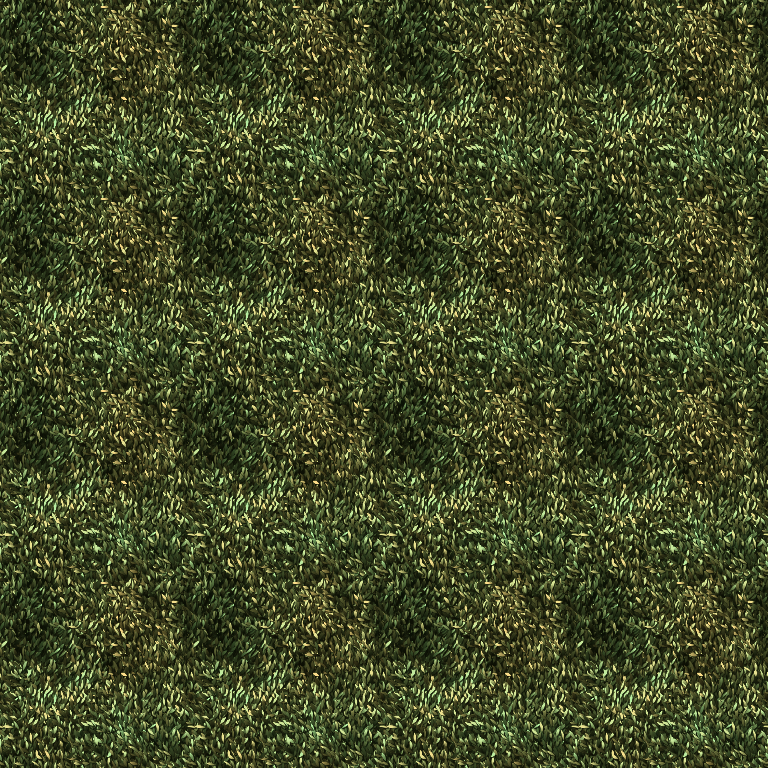
Give the GLSL for this texture, as a WebGL 1 fragment shader.

```glsl
precision highp float;
// Mown grass: one square of turf repeated four times across and four down.
// Layers of jittered, tapered blades with soft shadows are stacked on soil;
// broad wrapped patches make the turf darker, paler or drier.

uniform vec2 u_resolution;

const float REPEATS = 4.0;
const float CELLS = 28.0;   // blade cells along one side of a square
const float CLUMP = 4.0;    // cells that share a common lean
const int LAYERS = 6;

const vec3 SHADE = vec3(0.045, 0.060, 0.020);
const vec3 LEAF = vec3(0.390, 0.425, 0.285);
const vec3 GLINT = vec3(0.270, 0.270, 0.270);
const vec3 DRY_TINT = vec3(1.18, 0.97, 0.76);
const vec3 FRESH_TINT = vec3(0.84, 1.04, 0.90);

float hash(vec2 p) {
  return fract(sin(dot(p, vec2(127.1, 311.7))) * 43758.5453);
}

vec2 hash2(vec2 p) {
  return vec2(hash(p), hash(p + 41.3));
}

// Value noise that wraps after the given period.
float wrapNoise(vec2 p, float period, float seed) {
  vec2 i = floor(p * period);
  vec2 f = fract(p * period);
  f = f * f * (3.0 - 2.0 * f);
  vec2 a = mod(i, period) + seed;
  vec2 b = mod(i + 1.0, period) + seed;
  return mix(mix(hash(a), hash(vec2(b.x, a.y)), f.x),
             mix(hash(vec2(a.x, b.y)), hash(b), f.x), f.y);
}

// Soft elliptical patch that wraps at the edges of the square.
float patchMask(vec2 p, vec2 center, vec2 radius) {
  vec2 d = (fract(p - center + 0.5) - 0.5) / radius;
  return exp(-dot(d, d));
}

// Coverage of a curved blade, pointed at both ends.
float bladeMask(vec2 q, vec2 dir, float halfLength, float halfWidth, float bend, float aa) {
  float along = dot(q, dir) / halfLength;
  float taper = 1.0 - along * along;
  float across = dot(q, vec2(dir.y, -dir.x)) + bend * taper;
  return 1.0 - smoothstep(-aa, aa, abs(across) - halfWidth * taper);
}

// Lays one layer of blades over turf, stored as (tone, dryness).
vec2 addBlades(vec2 turf, vec2 p, float layer, vec2 region, float aa) {
  vec2 grid = (p + hash2(vec2(layer, 7.7))) * CELLS;
  vec2 home = floor(grid);
  for (int y = -1; y <= 1; y++) {
    for (int x = -1; x <= 1; x++) {
      vec2 cell = home + vec2(float(x), float(y));
      vec2 id = mod(cell, CELLS) + layer * 53.0;
      vec2 jitter = hash2(id);
      vec2 look = hash2(id + 17.9);
      vec2 form = hash2(id + 83.2);
      vec2 q = (grid - cell - jitter) / CELLS;

      // Neighbouring blades lean together, each with its own deviation.
      float sway = hash(floor(mod(cell, CELLS) / CLUMP) + 5.1) - 0.5;
      float angle = 0.35 + 1.5 * sway + 1.3 * (form.x - 0.5);
      vec2 dir = vec2(-sin(angle), cos(angle));
      float halfLength = mix(0.017, 0.028, form.y);
      float halfWidth = mix(0.005, 0.0085, look.y);
      float bend = 0.008 * (jitter.x - 0.5);

      float shadow = bladeMask(q - vec2(0.005, -0.004), dir, halfLength,
                               halfWidth * 1.15, bend, aa * 1.3);
      float body = bladeMask(q, dir, halfLength, halfWidth, bend, aa);
      float tone = 0.12 + 1.02 * look.x + region.x
                 + 0.18 * dot(q, dir) / halfLength;
      turf.x *= 1.0 - 0.6 * shadow;
      turf = mix(turf, vec2(tone, region.y + 0.7 * (form.x - 0.5)), body);
    }
  }
  return turf;
}

void main() {
  vec2 uv = gl_FragCoord.xy / u_resolution;
  vec2 p = fract(uv * REPEATS);
  float aa = 0.5 * REPEATS / min(u_resolution.x, u_resolution.y);

  // Broad patches of light and dryness.
  float dark = patchMask(p, vec2(0.18, 0.80), vec2(0.16, 0.20));
  float pale = patchMask(p, vec2(0.17, 0.30), vec2(0.17, 0.18));
  float dry = patchMask(p, vec2(0.68, 0.70), vec2(0.20, 0.30));
  float fresh = patchMask(p, vec2(0.68, 0.20), vec2(0.24, 0.14));
  float seam = patchMask(p, vec2(0.97, 0.78), vec2(0.03, 0.25));
  float mottle = wrapNoise(p, 9.0, 3.0) + wrapNoise(p, 17.0, 29.0) - 1.0;
  vec2 region = vec2(0.20 * pale - 0.26 * dark - 0.12 * seam + 0.22 * mottle,
                     0.50 + 0.34 * dry - 0.25 * fresh - 0.20 * dark
                     + 0.35 * (wrapNoise(p, 11.0, 61.0) - 0.5));

  // Soil first, then the blades.
  vec2 turf = vec2(0.25 * wrapNoise(p, 60.0, 11.0), region.y);
  for (int i = 0; i < LAYERS; i++) {
    turf = addBlades(turf, p, float(i) + 1.0, region, aa);
  }

  // Dark to leaf green, with pale highlights on the brightest blades.
  float tone = clamp(turf.x, 0.0, 1.06);
  vec3 color = SHADE + LEAF * tone + GLINT * pow(tone, 6.0);
  color *= mix(FRESH_TINT, DRY_TINT, clamp(turf.y, 0.0, 1.0));
  gl_FragColor = vec4(color, 1.0);
}
```
